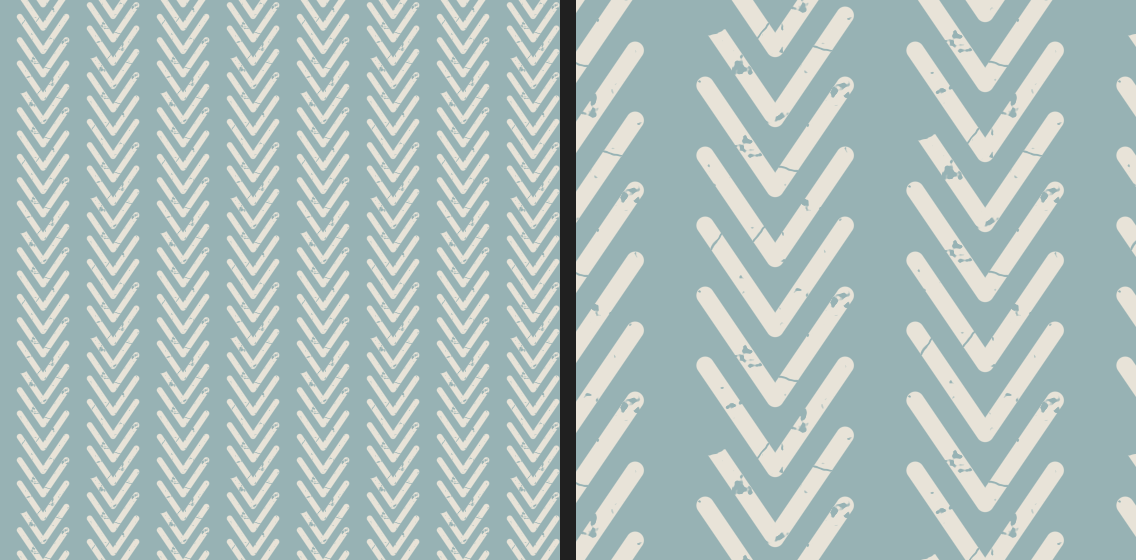
Left, the full canvas; right, a detail of the centre.
This pattern is drawn by a Shadertoy shader. Its source:

```glsl
const float COLUMNS = 8.0;        // canvas is 8 x 8 units, one column per unit
const float ROWS_PER_UNIT = 3.0;
const int KINDS = 6;              // differently worn chevrons in one vertical cycle
const vec2 ARM = vec2(0.333, 0.49);
const float STROKE_RADIUS = 0.042;
const vec3 SAGE = vec3(0.592, 0.698, 0.706);
const vec3 CREAM = vec3(0.910, 0.892, 0.848);

// Two worn patches per kind: (position, spread, position, spread),
// measured along the stroke from the apex, left arm negative
const vec4 PATCHES[KINDS] = vec4[KINDS](
    vec4(-0.31, 0.06, 0.00, 0.04),
    vec4( 0.57, 0.08, -0.25, 0.05),
    vec4( 0.30, 0.03, -0.45, 0.02),
    vec4(-0.28, 0.04, 0.22, 0.02),
    vec4( 0.57, 0.08, -0.25, 0.05),
    vec4( 0.27, 0.06, -0.36, 0.02));
const float CRACKS[KINDS] = float[KINDS](0.40, 0.11, -0.14, -0.50, 0.11, -0.10);

vec2 hashGradient(vec2 cell) {
    float h = fract(sin(dot(cell, vec2(127.1, 311.7))) * 43758.5);
    float angle = 6.2832 * h;
    return vec2(cos(angle), sin(angle));
}

float gradientNoise(vec2 p) {
    vec2 i = floor(p), f = fract(p);
    vec2 u = f * f * f * (f * (f * 6.0 - 15.0) + 10.0);
    float a = dot(hashGradient(i), f);
    float b = dot(hashGradient(i + vec2(1, 0)), f - vec2(1, 0));
    float c = dot(hashGradient(i + vec2(0, 1)), f - vec2(0, 1));
    float d = dot(hashGradient(i + vec2(1, 1)), f - vec2(1, 1));
    return mix(mix(a, b, u.x), mix(c, d, u.x), u.y);
}

float bump(float x, float centre, float spread) {
    float t = (x - centre) / spread;
    return exp(-t * t);
}

float segmentDistance(vec2 p, vec2 end) {
    return length(p - end * clamp(dot(p, end) / dot(end, end), 0.0, 1.0));
}

// Positive where paint is missing
float wearDepth(float along, float across, float grain, vec4 patches, float crackAt) {
    float patchiness = max(bump(along, patches.x, patches.y),
                           bump(along, patches.z, patches.w));
    float chips = (grain - 0.62 + 0.56 * patchiness) / 30.0;
    float crack = 0.005 - abs(along - crackAt + 0.35 * across + 0.008 * grain);
    return max(chips, crack);
}

// Signed distance to a worn chevron with its apex at the origin
float chevron(vec2 q, int kind) {
    vec2 folded = vec2(abs(q.x), q.y);
    float d = segmentDistance(folded, ARM) - STROKE_RADIUS;

    vec2 dir = normalize(ARM);
    float along = dot(folded, dir) * (q.x < 0.0 ? -1.0 : 1.0);
    float across = dir.x * folded.y - dir.y * folded.x;

    // Two kinds share the same grain
    float seed = float(kind == 4 ? 1 : kind) * 17.37;
    float grain = gradientNoise(q * 20.0 + seed)
                + 0.5 * gradientNoise(q * 43.0 + seed + 5.2);

    // One kind has a broken left arm
    float leftReach = kind == 0 ? 0.49 : 1.0;
    d = max(d, -along - leftReach + 0.3 * across + 0.012 * grain);
    return max(d, wearDepth(along, across, grain, PATCHES[kind], CRACKS[kind]));
}

// Stacked chevrons; alternate columns shift by one and a half rows
float chevronColumns(vec2 p) {
    float column = floor(p.x);
    float x = fract(p.x) - 0.615;
    float y = p.y - 0.27 - 0.5 * mod(column, 2.0);
    float nearestRow = floor(y * ROWS_PER_UNIT);
    float d = 1.0;
    for (int i = -1; i <= 1; i++) {
        float row = nearestRow + float(i);
        int kind = int(mod(-row, float(KINDS)) + 0.5) % KINDS;
        d = min(d, chevron(vec2(x, y - row / ROWS_PER_UNIT), kind));
    }
    return d;
}

void mainImage(out vec4 fragColor, in vec2 fragCoord) {
    vec2 p = COLUMNS * fragCoord / iResolution.xy;
    float pixel = COLUMNS / iResolution.y;
    float paint = 1.0 - smoothstep(-0.75 * pixel, 0.75 * pixel, chevronColumns(p));
    fragColor = vec4(mix(SAGE, CREAM, paint), 1.0);
}
```
